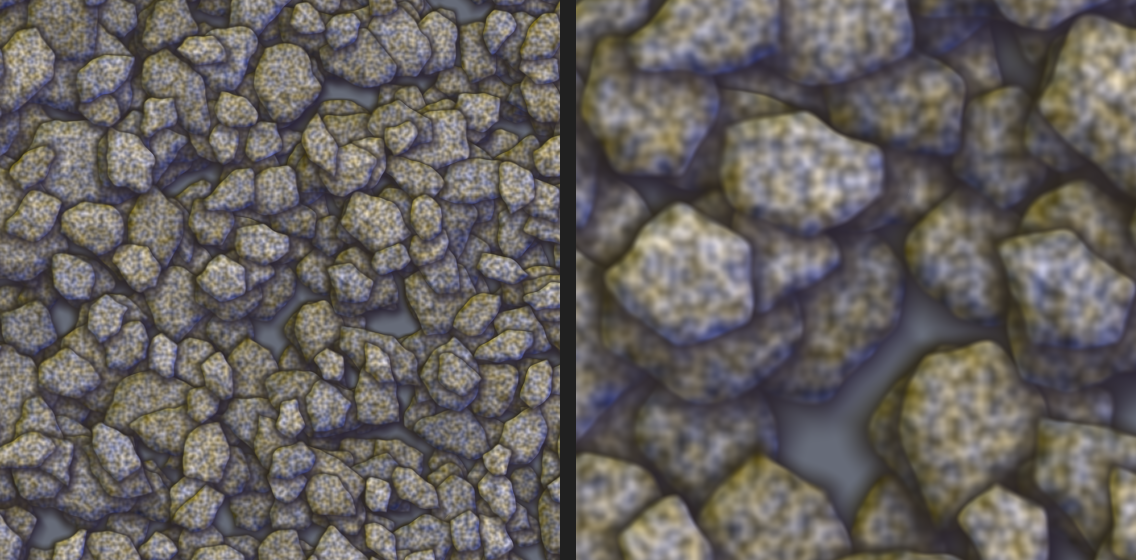
Left: the whole. Right: its middle third, enlarged.
Write a WebGL 2 fragment shader that draws this texture.

```glsl
#version 300 es
precision highp float;
// Heap of crushed gravel: layers of scattered angular stones are painted from
// the bottom up. Each stone is a soft-cornered random polygon with bevelled
// edges, a ridge, a mottled mineral surface and a contact shadow.

#define LAYERS 5
#define SIDES 7
#define CORNER 19.0          // higher gives sharper stone corners
#define EDGE_SOFT 0.0026     // blur of the outlines
#define SHADOW_WIDTH 0.021
#define SHADOW_DEPTH 0.82
#define SIZE_DRIFT 0.19      // how much stones shrink toward the right
#define STONE_COLOR vec3(0.605, 0.582, 0.56)
#define SHADOW_COLOR vec3(0.17, 0.145, 0.15)
#define FLOOR_COLOR vec3(0.40, 0.42, 0.47)
#define LIGHT_DIR normalize(vec3(0.12, 0.50, 0.85))

uniform vec2 u_resolution;
out vec4 fragColor;

const float TAU = 6.28319;
const vec2 VIOLET_SIDE = vec2(0.75, -0.66);

vec2 hash2(vec2 p) {
  vec3 q = fract(p.xyx * vec3(0.1031, 0.1030, 0.0973));
  q += dot(q, q.yzx + 33.33);
  return fract((q.xx + q.yz) * q.zy);
}

mat2 rotation(float a) {
  float c = cos(a), s = sin(a);
  return mat2(c, s, -s, c);
}

float cornerSlope(vec2 cell, vec2 f, vec2 corner) {
  float a = TAU * hash2(cell + corner + 200.0).x;
  return dot(vec2(cos(a), sin(a)), f - corner);
}

float gradientNoise(vec2 p) {
  vec2 i = floor(p), f = p - i;
  vec2 u = f * f * f * (f * (f * 6.0 - 15.0) + 10.0);
  float low = mix(cornerSlope(i, f, vec2(0, 0)), cornerSlope(i, f, vec2(1, 0)), u.x);
  float high = mix(cornerSlope(i, f, vec2(0, 1)), cornerSlope(i, f, vec2(1, 1)), u.x);
  return 1.5 * mix(low, high, u.y);
}

// Signed distance (x) and outward direction (yz) of a random polygon.
vec3 stoneShape(vec2 p, vec2 seed, float radius) {
  vec2 h = hash2(seed + 7.0);
  mat2 turn = rotation(TAU * h.x);
  float stretch = mix(1.0, 1.34, h.y);
  vec2 scale = vec2(1.0 / stretch, stretch);
  vec2 q = turn * p * scale / radius;
  float total = 0.0;
  vec2 outward = vec2(0.0);
  for (int i = 0; i < SIDES; i++) {
    vec2 k = hash2(seed + 13.7 * float(i + 1));
    float a = TAU * (float(i) + 0.8 * k.x) / float(SIDES);
    vec2 dir = vec2(cos(a), sin(a));
    float weight = exp(CORNER * (dot(q, dir) - mix(0.68, 1.12, k.y)));
    total += weight;
    outward += weight * dir;
  }
  outward = (outward / total * scale) * turn;
  return vec3(log(total) / CORNER * radius, outward);
}

// Lit surface of one stone; grain holds bump (xy), brightness (z), tint (w).
vec3 stoneColor(vec2 p, vec3 shape, vec2 seed, float radius, vec4 grain) {
  vec2 h = hash2(seed + 91.0), k = hash2(seed + 57.0);
  float bevel = 1.0 - smoothstep(0.0, 0.36, -shape.x / radius);
  vec2 ridgeDir = rotation(TAU * h.x) * vec2(1.0, 0.0);
  float ridge = dot(p, ridgeDir) / radius + 0.5 * (h.y - 0.5) + 0.25 * grain.x;
  vec2 facet = ridgeDir * mix(-0.26, 0.36, smoothstep(-0.12, 0.12, ridge));
  vec3 normal = normalize(vec3(shape.yz * bevel * 0.9 + facet + 0.42 * grain.xy, 1.0));
  float light = 0.50 + 0.50 * max(dot(normal, LIGHT_DIR), 0.0);
  light *= 1.0 - 0.16 * bevel * bevel;
  vec3 col = STONE_COLOR * light * mix(0.90, 1.08, k.x) * (1.0 + 0.40 * grain.z);
  col += (grain.w + 0.6 * k.y - 0.3) * vec3(0.030, 0.0, -0.115);
  // Warm upper-left rims and violet lower-right rims.
  float side = dot(shape.yz, VIOLET_SIDE) * bevel;
  return col + side * vec3(-0.030, -0.020, 0.115);
}

void main() {
  vec2 uv = gl_FragCoord.xy / u_resolution.y;

  // Mineral grain shared by all stones.
  vec4 grain = vec4(gradientNoise(uv * 46.0), gradientNoise(uv * 46.0 + 31.0),
    0.45 * gradientNoise(uv * 64.0 + 11.0) + 0.8 * gradientNoise(uv * 135.0),
    gradientNoise(uv * 78.0 + 57.0) + 0.5 * gradientNoise(uv * 27.0 + 5.0));

  // Conformal bend that varies stone size, plus a ragged outline.
  vec2 z = uv - vec2(0.0, 0.5);
  vec2 pos = z + SIZE_DRIFT * vec2(z.x * z.x - z.y * z.y, 2.0 * z.x * z.y);
  pos += 0.005 * vec2(gradientNoise(uv * 28.0 + 3.0), gradientNoise(uv * 28.0 + 71.0));
  pos += 0.002 * grain.xy;

  float counts[LAYERS] = float[](9.5, 7.6, 4.7, 7.4, 11.0);
  float fills[LAYERS] = float[](1.0, 0.88, 0.50, 0.50, 0.36);
  vec3 col = FLOOR_COLOR;
  for (int layer = 0; layer < LAYERS; layer++) {
    float level = float(layer), size = 1.0 / counts[layer];
    vec2 p = rotation(0.4 + 1.1 * level) * pos;
    vec2 home = floor(p / size);
    for (int n = 0; n < 9; n++) {
      vec2 cell = home + vec2(n % 3 - 1, n / 3 - 1);
      vec2 seed = cell + 100.0 + 37.0 * level;
      vec2 h = hash2(seed), jitter = hash2(seed + 23.0) - 0.5;
      float radius = size * mix(0.38, 0.60, h.y);
      vec2 local = p - (cell + 0.5 + 0.6 * jitter) * size;
      if (h.x > fills[layer] || length(local) > radius * 1.7 + SHADOW_WIDTH) continue;
      local = local * rotation(0.4 + 1.1 * level);
      vec3 shape = stoneShape(local, seed, radius);
      // Contact shadow, violet below right and brown above left.
      float reach = SHADOW_WIDTH * (1.0 - 0.40 * shape.z);
      float shadow = clamp(1.0 - shape.x / reach, 0.0, 1.0);
      vec3 shade = SHADOW_COLOR + dot(shape.yz, VIOLET_SIDE) * vec3(0.0, 0.0, 0.07);
      col = mix(col, shade, SHADOW_DEPTH * shadow * sqrt(shadow));
      vec3 stone = stoneColor(local, shape, seed, radius, grain);
      stone *= mix(0.84, 1.05, level / float(LAYERS - 1));
      col = mix(col, stone, smoothstep(EDGE_SOFT, -EDGE_SOFT, shape.x));
    }
  }
  fragColor = vec4(clamp(col, 0.0, 1.0), 1.0);
}
```
